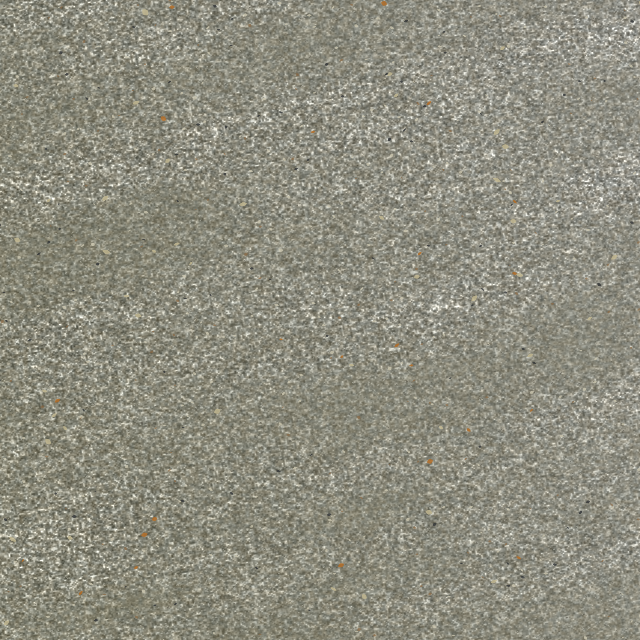
Write a Shadertoy shader that draws this texture.

```glsl
// Fine grey-olive sandstone: two octaves of slightly flattened grain over soft
// tilted sediment bands and a gentle light falloff. Sparse angular flakes of
// pale, dark, cream and rust mineral are scattered on jittered grids.

// Integer hash: three random values in 0..1 for a cell and a seed
vec3 hash3(vec2 cell, float seed) {
    uvec3 v = uvec3(ivec3(vec3(cell, seed) + 4096.0));
    v = v * 1664525u + 1013904223u;
    v.x += v.y * v.z; v.y += v.z * v.x; v.z += v.x * v.y;
    v ^= v >> 16u;
    v.x += v.y * v.z; v.y += v.z * v.x; v.z += v.x * v.y;
    return vec3(v >> 8u) / 16777216.0;
}

float valueNoise(vec2 p, float seed) {
    vec2 i = floor(p), f = fract(p);
    f = f * f * (3.0 - 2.0 * f);
    float low  = mix(hash3(i, seed).x, hash3(i + vec2(1, 0), seed).x, f.x);
    float high = mix(hash3(i + vec2(0, 1), seed).x, hash3(i + vec2(1, 1), seed).x, f.x);
    return mix(low, high, f.y);
}

mat2 rotation(float angle) {
    float c = cos(angle), s = sin(angle);
    return mat2(c, -s, s, c);
}

// Coverage of scattered flakes; each one stays inside its own grid cell
float flakes(vec2 uv, float frequency, float density, float radius, float seed) {
    vec2 p = rotation(0.12 * seed) * uv * frequency;
    vec2 cell = floor(p);
    vec3 place = hash3(cell, seed), shape = hash3(cell, seed + 50.0);
    vec2 d = (fract(p) - 0.5 - 0.36 * (place.xy - 0.5)) / frequency;
    d = abs(rotation(-0.12 * seed + 1.8 * (shape.x - 0.5)) * d);
    d.y *= mix(1.2, 2.3, shape.y);
    float size = radius * mix(0.5, 1.0, shape.z);
    float dist = mix(length(d), d.x + d.y, 0.4) - size;
    float pixel = 1.0 / iResolution.y;
    return step(place.z, density) * (1.0 - smoothstep(-0.7 * pixel, 0.7 * pixel, dist));
}

void mainImage(out vec4 fragColor, in vec2 fragCoord) {
    vec2 uv = fragCoord / iResolution.y;

    // Sediment bands, rising gently to the right
    vec2 along = rotation(0.26) * uv;
    float bands = 0.0, weight = 0.5;
    for (int i = 0; i < 4; i++) {
        bands += weight * (valueNoise(along * vec2(2.5, 9.0) * exp2(float(i)), float(i)) - 0.5);
        weight *= 0.6;
    }

    // Grain, calmer where the bands are dark and silty
    float grain = 0.21 * (valueNoise(uv * vec2(215.0, 290.0), 11.0) - 0.5)
                + 0.20 * (valueNoise(rotation(0.2) * uv * vec2(390.0, 450.0), 12.0) - 0.5);
    grain *= clamp(1.0 + 1.1 * bands, 0.65, 1.35);
    grain += 0.5 * max(grain, 0.0) * max(grain, 0.0) / 0.1;

    // Light is stronger and cooler toward the right
    float light = 0.512 + 0.045 * uv.x + 0.012 * uv.y + 0.07 * bands;
    float warmth = 0.073 - 0.02 * uv.x - 0.008 * uv.y - 0.02 * bands;
    float value = light + grain;
    vec3 color = vec3(value, value - 0.004, value - warmth);

    // Slight colour variation from grain to grain
    float tint = valueNoise(uv * vec2(150.0, 190.0), 13.0) - 0.5;
    color += tint * vec3(0.025, 0.0, -0.03);

    // Mineral flakes, from common and small to rare and vivid
    color = mix(color, vec3(0.73, 0.73, 0.68), 0.60 * flakes(uv, 125.0, 0.16, 0.0023, 1.0));
    color = mix(color, vec3(0.36, 0.35, 0.31), 0.60 * flakes(uv, 110.0, 0.10, 0.0021, 2.0));
    color = mix(color, vec3(0.80, 0.78, 0.69), 0.80 * flakes(uv, 52.0, 0.11, 0.0036, 3.0));
    color = mix(color, vec3(0.76, 0.72, 0.57), 0.85 * flakes(uv, 27.0, 0.06, 0.0065, 4.0));
    color = mix(color, vec3(0.55, 0.41, 0.26), 0.65 * flakes(uv, 48.0, 0.06, 0.0032, 5.0));
    color = mix(color, vec3(0.70, 0.43, 0.16), 0.85 * flakes(uv, 24.0, 0.04, 0.0052, 6.0));
    color = mix(color, vec3(0.19, 0.20, 0.21), 0.80 * flakes(uv, 38.0, 0.06, 0.0036, 7.0));

    fragColor = vec4(clamp(color, 0.0, 1.0), 1.0);
}
```
